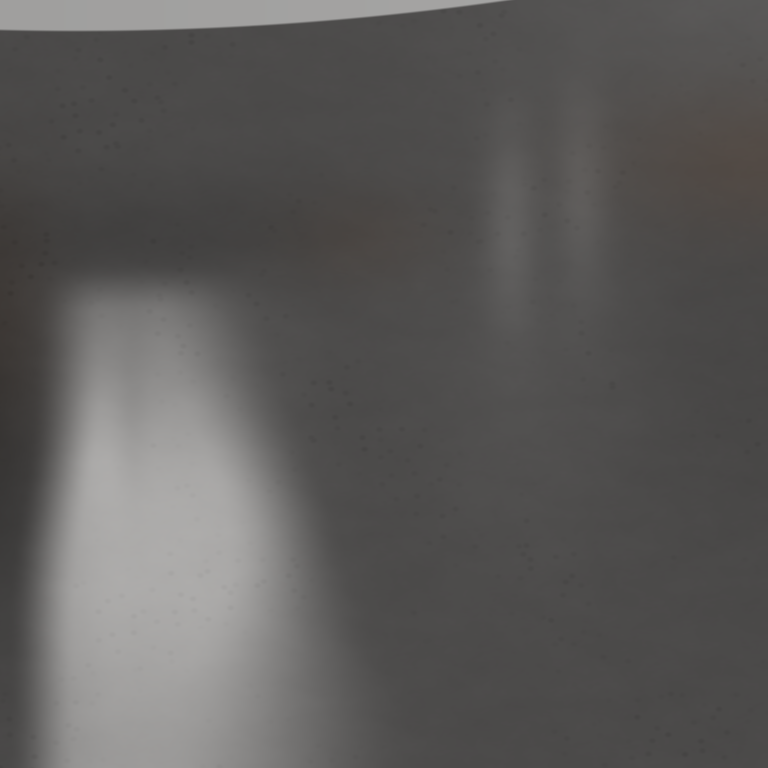
Reproduce this texture procedurally as a three.js fragment shader.

```glsl
// Polished concrete floor with soft window reflections below a pale curved wall.
varying vec2 vUv;

const vec3 FLOOR_COLOR = vec3(0.295, 0.290, 0.287);
const vec3 WALL_COLOR = vec3(0.635, 0.632, 0.628);
const vec3 GLOW_TINT = vec3(1.0, 1.0, 0.995);
const vec3 WARM_TINT = vec3(0.022, -0.004, -0.022);
const float GLOW_STRENGTH = 0.325;
const float HALO_STRENGTH = 0.055;
const float STREAK_STRENGTH = 0.075;
const float MOTTLE_STRENGTH = 0.006;
const float PIT_STRENGTH = 0.022;
const float PIT_SCALE = 42.0;

vec2 hash2(vec2 p) {
  vec2 q = vec2(dot(p, vec2(127.1, 311.7)), dot(p, vec2(269.5, 183.3)));
  return fract(sin(q) * 4375.85);
}

// Distance to the nearest scattered cell point.
float cellular(vec2 p) {
  vec2 cell = floor(p);
  float nearest = 2.0;
  for (int j = -1; j <= 1; j++) {
    for (int i = -1; i <= 1; i++) {
      vec2 corner = cell + vec2(float(i), float(j));
      nearest = min(nearest, length(corner + hash2(corner) - p));
    }
  }
  return nearest;
}

// Rotated, warped sines for cloudy mottling.
float layeredSines(vec2 p) {
  float sum = 0.0;
  float weight = 0.5;
  for (int i = 0; i < 5; i++) {
    sum += weight * sin(p.x + 1.7 * sin(p.y * 0.8)) * sin(p.y + 1.3 * sin(p.x * 0.7));
    p = mat2(1.44, 1.15, -1.15, 1.44) * p + 2.3;
    weight *= 0.72;
  }
  return sum;
}

float blob(vec2 p, vec2 center, vec2 radius) {
  vec2 d = (p - center) / radius;
  return exp(-dot(d, d));
}

float falling(float start, float end, float t) {
  return 1.0 - smoothstep(start, end, t);
}

// Broad changes of floor brightness.
float floorShade(vec2 p) {
  float shade = 0.055 * blob(p, vec2(1.0, 1.02), vec2(0.38, 0.17));
  shade += 0.025 * blob(p, vec2(0.70, 0.52), vec2(0.16, 0.30));
  shade -= 0.035 * blob(p, vec2(0.20, 0.70), vec2(0.32, 0.07));
  shade -= 0.085 * blob(p, vec2(-0.02, 0.45), vec2(0.09, 0.28));
  shade -= 0.015 * blob(p, vec2(0.95, 0.50), vec2(0.16, 0.25));
  return shade;
}

// Large window reflection: crisp on the left, spreading to the lower right.
float windowGlow(vec2 p) {
  float spread = falling(0.25, 0.62, p.y);
  float leftEdge = mix(0.055, 0.088, smoothstep(0.20, 0.50, p.y));
  float rightEdge = mix(0.275, 0.375, spread);
  float softness = 0.075 + 0.10 * falling(0.0, 0.32, p.y);
  float sides = smoothstep(-0.045, 0.045, p.x - leftEdge)
              * falling(-softness, softness, p.x - rightEdge);
  float height = 0.45 * falling(0.59, 0.66, p.y) + 0.55 * falling(0.34, 0.62, p.y);
  height *= 0.80 + 0.20 * smoothstep(0.0, 0.25, p.y);
  float mullion = 0.13 * blob(p, vec2(0.172, 0.50), vec2(0.022, 0.12));
  float leftPane = 0.12 * blob(p, vec2(0.125, 0.44), vec2(0.035, 0.09));
  return sides * height * (1.0 - mullion + leftPane);
}

// Weak light around the large reflection.
float windowHalo(vec2 p) {
  float reach = mix(0.62, 0.48, smoothstep(0.0, 0.5, p.y));
  return smoothstep(0.03, 0.16, p.x) * falling(0.22, reach, p.x)
       * falling(0.54, 0.68, p.y);
}

// Two narrow distant reflections.
float streaks(vec2 p) {
  float sum = 0.0;
  for (int i = 0; i < 2; i++) {
    float k = float(i);
    vec2 center = vec2(0.665 + 0.092 * k, 0.71 + 0.035 * k);
    sum += (1.0 - 0.2 * k) * blob(p, center, vec2(0.034, 0.13));
  }
  return sum;
}

void main() {
  vec2 p = vUv;

  // Floor and its warm patches
  vec3 color = FLOOR_COLOR + floorShade(p);
  float warmth = blob(p, vec2(1.0, 0.79), vec2(0.20, 0.09))
               + 0.5 * blob(p, vec2(0.47, 0.69), vec2(0.10, 0.06))
               + 0.5 * blob(p, vec2(0.0, 0.60), vec2(0.07, 0.16));
  color += WARM_TINT * warmth;

  // Reflections
  float light = GLOW_STRENGTH * windowGlow(p) + HALO_STRENGTH * windowHalo(p)
              + STREAK_STRENGTH * streaks(p);
  color += GLOW_TINT * light;

  // Surface wear
  float pits = falling(0.04, 0.22, cellular(p * vec2(0.8, 1.0) * PIT_SCALE));
  float wear = smoothstep(0.0, 0.7, layeredSines(p * 9.0 + 4.0));
  color += MOTTLE_STRENGTH * layeredSines(p * vec2(24.0, 42.0));
  color -= PIT_STRENGTH * pits * wear;

  // Wall above its curved base
  float base = 0.9597 + 0.127 * (p.x - 0.1) * (p.x - 0.1);
  vec3 wall = WALL_COLOR + 0.03 * (p.x - 0.3);
  color = mix(color, wall, smoothstep(-0.002, 0.002, p.y - base));

  gl_FragColor = vec4(color, 1.0);
}
```
